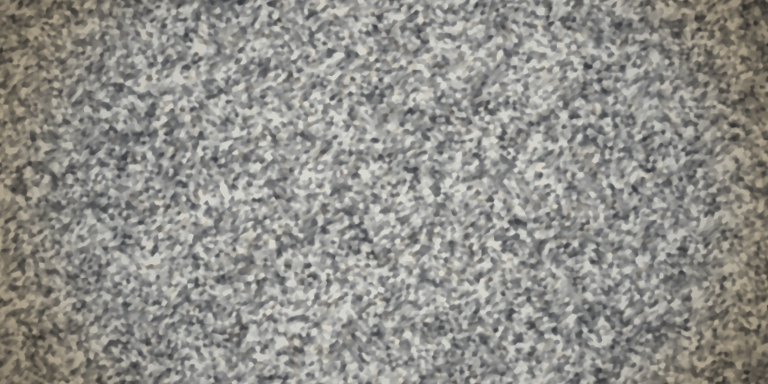
This texture is drawn by a Shadertoy shader. Its source:

```glsl
// Soft grey speckled stone: fine blurred mineral grains, faint mottling, darker warm rim.
#define GRAIN_CELLS 94.0    // fine grains per canvas height
#define CLUMP_CELLS 46.0    // clusters of grains per canvas height
#define PATCH_CELLS 11.0    // broad mottling per canvas height
#define GRAIN_SOFTNESS 4.0  // higher gives crisper grain edges
#define GRAIN_CONTRAST 1.05
#define CLUMP_CONTRAST 0.48
#define PATCH_CONTRAST 0.16
#define MEAN_TONE 0.625
#define GRAIN_ANGLE 0.6     // direction of the long axis, radians
#define GRAIN_STRETCH 1.12
#define DARK_STONE vec3(0.29, 0.295, 0.31)
#define LIGHT_STONE vec3(0.82, 0.82, 0.80)

const vec3 WARM_TINT = vec3(1.07, 1.0, 0.88);

// Three random values per cell and seed
vec3 hash3(vec2 cell, float seed) {
    vec3 h = fract(vec3(cell, seed).xyx * vec3(0.1031, 0.1030, 0.0973) + seed * 0.137);
    h += dot(h, h.yxz + 33.33);
    return fract((h.xxy + h.yzz) * h.zyx);
}

// Cellular noise: cell tones blended by distance to jittered centres
float softCells(vec2 p, float seed) {
    vec2 cell = floor(p);
    float toneSum = 0.0, weightSum = 0.0;
    for (int y = -2; y <= 2; y++) {
        for (int x = -2; x <= 2; x++) {
            vec2 id = cell + vec2(x, y);
            vec3 rnd = hash3(id + 200.0, seed);
            vec2 offset = id + rnd.xy - p;
            float weight = exp(-GRAIN_SOFTNESS * dot(offset, offset));
            toneSum += weight * rnd.z;
            weightSum += weight;
        }
    }
    return toneSum / weightSum;
}

// Layered sines that break up the regular cell grid
vec2 wobble(vec2 p) {
    return sin(p.yx * 31.0 + vec2(0.0, 1.7)) * 0.004
         + sin(p.yx * 73.0 + p * 19.0) * 0.0015;
}

void mainImage(out vec4 fragColor, in vec2 fragCoord) {
    vec2 uv = fragCoord / iResolution.xy;
    vec2 p = (fragCoord - 0.5 * iResolution.xy) / iResolution.y;

    // Slightly elongated, slanted grain space
    float c = cos(GRAIN_ANGLE), s = sin(GRAIN_ANGLE);
    vec2 q = p + wobble(p);
    vec2 g = vec2(c * q.x + s * q.y, c * q.y - s * q.x);
    g *= vec2(inversesqrt(GRAIN_STRETCH), sqrt(GRAIN_STRETCH));

    // Stone tone from three sizes of feature
    float tone = MEAN_TONE
        + GRAIN_CONTRAST * (softCells(g * GRAIN_CELLS, 1.0) - 0.5)
        + CLUMP_CONTRAST * (softCells(g * CLUMP_CELLS, 2.0) - 0.5)
        + PATCH_CONTRAST * (softCells(q * PATCH_CELLS, 3.0) - 0.5);
    vec3 color = mix(DARK_STONE, LIGHT_STONE, clamp(tone, -0.1, 1.05));

    // Elliptical falloff of light
    vec2 rim = 2.0 * uv - 1.0;
    float r2 = dot(rim * rim, vec2(1.0, 0.35));
    float light = 1.0 - 0.09 * r2 - 0.16 * r2 * r2;

    // Faint warm flecks and a narrow warm rim
    float fleck = 0.25 * smoothstep(0.6, 0.85, softCells(g * CLUMP_CELLS, 4.0));
    float warmth = max(fleck, smoothstep(0.55, 1.1, r2));
    color *= light * mix(vec3(1.0), WARM_TINT, warmth);

    fragColor = vec4(color, 1.0);
}
```
